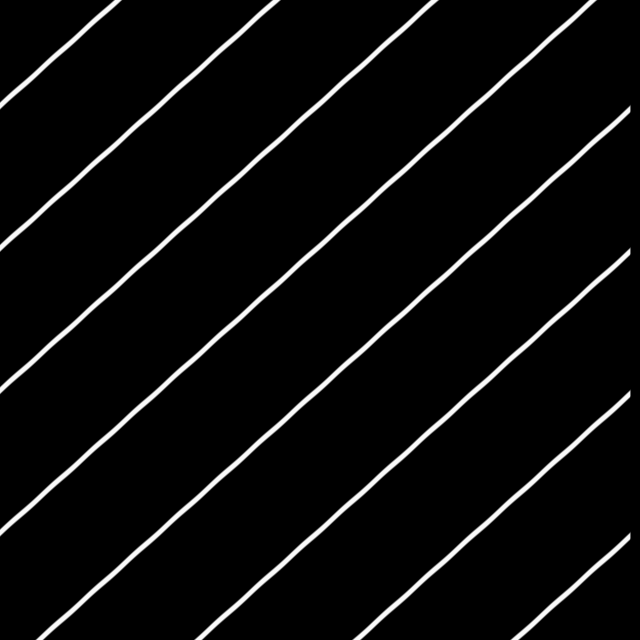
This pattern is drawn by a Shadertoy shader. Its source:

```glsl
// Thin white diagonal lines, evenly spaced on black, stopping short of the right edge.

// Distance to the nearest line of the slanted family
float stripeDistance(vec2 p) {
    float slope = 0.898;
    float spacing = 0.2224;
    float height = 1.0 - p.y + slope * p.x - 0.1655;
    float offset = (fract(height / spacing + 0.5) - 0.5) * spacing;
    return offset / sqrt(1.0 + slope * slope);
}

void mainImage(out vec4 fragColor, in vec2 fragCoord) {
    vec2 p = fragCoord / iResolution.xy;
    float pixel = 1.0 / min(iResolution.x, iResolution.y);

    // Faint ripple along each line
    float ripple = 0.0004 * sin(6.2832 * p.x / 0.065);
    float d = abs(stripeDistance(p) + ripple);

    // Soft-edged stroke
    float soft = max(0.0017, 0.75 * pixel);
    float line = 1.0 - smoothstep(0.0039 - soft, 0.0039 + soft, d);

    // Bare margin on the right
    line *= 1.0 - smoothstep(0.985 - pixel, 0.985 + pixel, p.x);

    fragColor = vec4(vec3(0.98 * line), 1.0);
}
```
